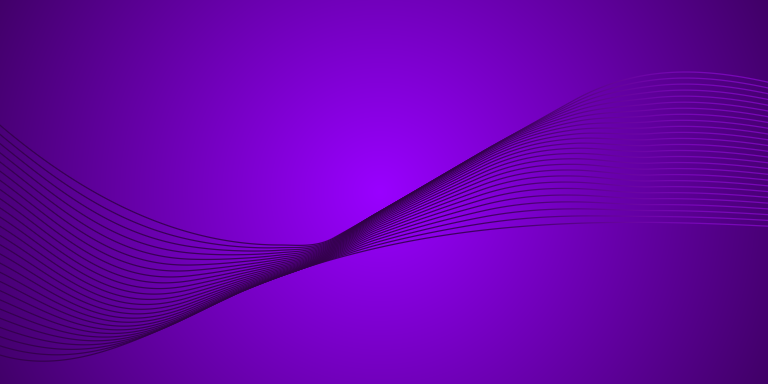
This background is drawn by a WebGL 2 fragment shader. Its source:

```glsl
#version 300 es
precision highp float;
// A violet radial glow crossed by a twisted ribbon of fine lines.
// Two smooth curves bound the ribbon; the lines between them are spread
// by a bend that crowds them to one side, then the other, of the twist.

uniform vec2 u_resolution;
out vec4 fragColor;

// Cubic through (x0, y0) and (x1, y1) with the given end slopes.
float hermite(float x, float x0, float x1, float y0, float y1, float m0, float m1) {
  float w = x1 - x0;
  float s = (x - x0) / w;
  float r = 1.0 - s;
  return mix(y0, y1, s * s * (3.0 - 2.0 * s)) + w * s * r * (m0 * r - m1 * s);
}

float upperEdge(float x) {
  if (x < 0.729) return hermite(x, 0.0, 0.729, 0.674, 0.362, -0.85, 0.0);
  if (x < 0.87) return hermite(x, 0.729, 0.87, 0.362, 0.381, 0.0, 0.56);
  if (x < 1.497) return hermite(x, 0.87, 1.497, 0.381, 0.74, 0.56, 0.55);
  return hermite(x, 1.497, 2.0, 0.74, 0.786, 0.55, -0.22);
}

float lowerEdge(float x) {
  if (x < 0.625) return hermite(x, 0.0, 0.625, 0.0755, 0.24, -0.3, 0.45);
  return hermite(x, 0.625, 2.0, 0.24, 0.411, 0.42, -0.05);
}

// Positive values crowd the lines downward, negative ones upward.
float crowding(float x) {
  float left = smoothstep(0.0, 0.5, x);
  float right = smoothstep(1.25, 1.7, x) - 1.0;
  return 1.2 * mix(left, right, smoothstep(0.76, 0.98, x));
}

// Upper edge, lower edge and crowding at one x.
vec3 ribbon(float x) {
  return vec3(upperEdge(x), lowerEdge(x), crowding(x));
}

float lineHeight(vec3 band, float t) {
  return mix(band.x, band.y, t + band.z * t * (1.0 - t));
}

// Share of a pixel covered by a thin stroke at signed distance d.
float strokeCoverage(float d, float width, float pixel) {
  float top = min(d + 0.5 * pixel, 0.5 * width);
  float bottom = max(d - 0.5 * pixel, -0.5 * width);
  return clamp((top - bottom) / pixel, 0.0, 1.0);
}

void main() {
  vec2 p = gl_FragCoord.xy / u_resolution.y;
  float pixel = 1.0 / u_resolution.y;

  // Radial glow
  float radius = length(p - vec2(0.99, 0.5));
  vec3 color = max(vec3(0.6, 0.0, 1.0) - radius * vec3(0.31, 0.0, 0.53), 0.0);

  // Strokes run from dark plum to light violet
  vec3 stroke = mix(vec3(0.19, 0.0, 0.28), vec3(0.5, 0.03, 0.76),
                    smoothstep(1.15, 1.9, p.x));

  // Ribbon lines
  const int LINES = 26;
  const float STEP = 0.002;
  vec3 here = ribbon(p.x);
  vec3 ahead = ribbon(p.x + STEP);
  for (int i = 0; i < LINES; i++) {
    float t = float(i) / float(LINES - 1);
    float y = lineHeight(here, t);
    float slope = (lineHeight(ahead, t) - y) / STEP;
    float d = (p.y - y) / sqrt(1.0 + slope * slope);
    color = mix(color, stroke, 0.85 * strokeCoverage(d, 0.0033, pixel));
  }

  fragColor = vec4(color, 1.0);
}
```
